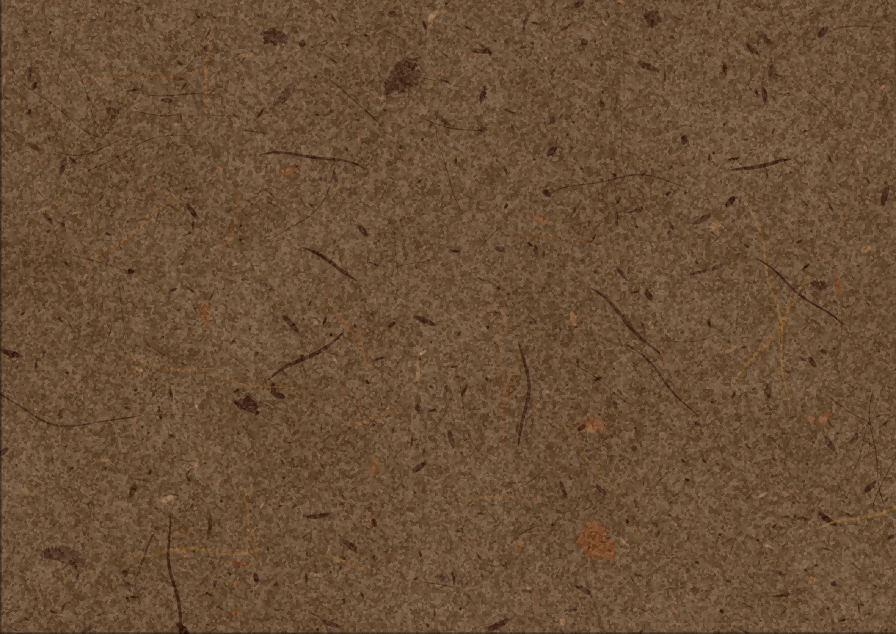
Write a Shadertoy shader that draws this texture.

```glsl
// Brown handmade paper with fine grain, plant flecks, flakes and curved fibres.

const vec3 PAPER = vec3(0.418, 0.314, 0.217);
const vec3 DARK_RED = vec3(0.21, 0.10, 0.07);
const vec3 BARK = vec3(0.27, 0.18, 0.11);
const vec3 RUST = vec3(0.46, 0.26, 0.13);
const vec3 STRAW = vec3(0.57, 0.43, 0.22);
const vec3 PALE = vec3(0.62, 0.48, 0.35);
const float FINE_CELLS = 230.0;    // grains per canvas height
const float COARSE_CELLS = 95.0;
const float FINE_CONTRAST = 0.125;
const float COARSE_CONTRAST = 0.06;
const float MOTTLE = 0.008;
const int HAIRS = 75;
const int THREADS = 11;
const int STRAWS = 18;
const int FLAKES = 22;

float aspect, soft;

vec4 hash4(float n) {
    return fract(sin(n * vec4(12.99, 78.23, 37.72, 53.14) + 1.7) * 4375.85);
}

vec4 cellHash(vec2 cell) {
    vec4 h = fract(cell.xyxy * vec4(0.1031, 0.1030, 0.0973, 0.1099));
    h += dot(h, h.wzxy + 33.33);
    return fract((h.xxyz + h.yzzw) * h.zywx);
}

vec2 turn(vec2 p, float angle) {
    float c = cos(angle), s = sin(angle);
    return vec2(c * p.x + s * p.y, c * p.y - s * p.x);
}

// Random tone of the nearest cell point, centred on zero.
float cellGrain(vec2 p) {
    vec2 base = floor(p);
    float nearest = 9.0, tone = 0.0;
    for (int j = -1; j <= 1; j++)
    for (int i = -1; i <= 1; i++) {
        vec2 cell = base + vec2(i, j);
        vec4 h = cellHash(cell);
        vec2 d = cell + h.xy - p;
        float dist = dot(d, d);
        if (dist < nearest) { nearest = dist; tone = h.z; }
    }
    return tone - 0.5;
}

float mottle(vec2 p) {
    float sum = 0.0;
    for (int i = 0; i < 4; i++) {
        p = turn(p, 1.1) * 1.7 + 2.3;
        sum += sin(p.x * 4.0 + sin(p.y * 3.0)) * sin(p.y * 4.0);
    }
    return sum;
}

// Short bits of plant, one possible fleck per cell.
vec3 addFlecks(vec3 col, vec2 p, float cells, float share) {
    vec2 g = p * cells, base = floor(g);
    for (int j = -1; j <= 1; j++)
    for (int i = -1; i <= 1; i++) {
        vec2 cell = base + vec2(i, j);
        vec4 h = cellHash(cell + cells), k = cellHash(cell + cells * 3.0);
        if (h.z > share) continue;
        vec2 q = turn(g - cell - h.xy, 6.28 * h.w);
        q.y += 0.6 * (k.w - 0.5) * q.x * q.x;
        vec2 size = vec2(mix(0.10, 0.42, k.x * k.x), mix(0.04, 0.11, k.y));
        float d = (length(q / size) - 1.0) * size.y;
        float mask = 1.0 - smoothstep(-soft, soft, d / cells);
        vec3 tint = k.z < 0.72 ? mix(DARK_RED, BARK, k.w) : mix(RUST, PALE, k.w);
        col = mix(col, tint, mask * mix(0.45, 0.9, k.y));
    }
    return col;
}

// Ragged flakes of bark and husk.
vec3 addFlakes(vec3 col, vec2 p) {
    for (int i = 0; i < FLAKES; i++) {
        vec4 h = hash4(float(i) + 301.0), k = hash4(float(i) + 407.0);
        vec2 q = turn(p - h.xy * vec2(aspect, 1.0), 6.28 * h.z);
        float radius = mix(0.010, 0.036, h.w * h.w);
        q.y *= mix(1.2, 3.2, k.x);
        float a = atan(q.y, q.x);
        float edge = radius * (1.0 + 0.14 * sin(3.0 * a + 6.0 * k.y) + 0.09 * sin(8.0 * a));
        edge += 0.006 * cellGrain(p * 140.0);
        float mask = 1.0 - smoothstep(-0.002, 0.002, length(q) - edge);
        vec3 tint = k.z < 0.6 ? mix(DARK_RED, BARK, k.y) : mix(RUST, PALE, k.y);
        col = mix(col, tint, mask * mix(0.3, 0.85, k.w));
    }
    return col;
}

// Bent, tapering fibres; straighter ones get a smaller bend.
vec3 addFibres(vec3 col, vec2 p, int count, float seed, vec2 reach,
               float width, float bend, vec3 tintA, vec3 tintB, float opacity) {
    for (int i = 0; i < count; i++) {
        vec4 h = hash4(float(i) + seed), k = hash4(float(i) + seed + 150.0);
        vec2 q = turn(p - h.xy * vec2(aspect, 1.0), mix(-0.8, 2.3, h.z));
        float halfLength = mix(reach.x, reach.y, h.w * h.w);
        float curve = bend * (k.x - 0.5);
        float slope = 2.0 * curve * q.x;
        float offset = q.y - curve * q.x * q.x - 0.004 * sin(q.x * 45.0 + 6.0 * k.y);
        float along = q.x / halfLength;
        float taper = sqrt(max(0.0, 1.0 - along * along));
        float d = abs(offset) / sqrt(1.0 + slope * slope) - width * mix(0.5, 1.2, k.z) * taper;
        float mask = (1.0 - smoothstep(-soft, soft, d)) * smoothstep(0.0, 0.35, taper);
        col = mix(col, mix(tintA, tintB, k.w), mask * opacity * mix(0.55, 1.0, k.y));
    }
    return col;
}

void mainImage(out vec4 fragColor, in vec2 fragCoord) {
    vec2 p = fragCoord / iResolution.y;
    aspect = iResolution.x / iResolution.y;
    soft = 0.7 / iResolution.y;

    // Paper and embedded plant matter
    vec3 col = PAPER + MOTTLE * mottle(p);
    col = addFlakes(col, p);
    col = addFlecks(col, p, 48.0, 0.32);
    col = addFlecks(col, p, 21.0, 0.26);
    col = addFibres(col, p, HAIRS, 11.0, vec2(0.02, 0.13), 0.0009, 7.0, DARK_RED, BARK, 0.65);
    col = addFibres(col, p, STRAWS, 523.0, vec2(0.04, 0.22), 0.0028, 1.2, RUST, STRAW, 0.7);
    col = addFibres(col, p, THREADS, 811.0, vec2(0.05, 0.17), 0.0028, 6.0, DARK_RED, BARK, 0.9);

    // Grain over everything, and a dark sheet edge
    col += FINE_CONTRAST * cellGrain(p * FINE_CELLS);
    col += COARSE_CONTRAST * cellGrain(p * COARSE_CELLS + 17.0);
    col *= mix(0.6, 1.0, smoothstep(0.001, 0.004, min(p.x, p.y)));
    fragColor = vec4(clamp(col, 0.0, 1.0), 1.0);
}
```
